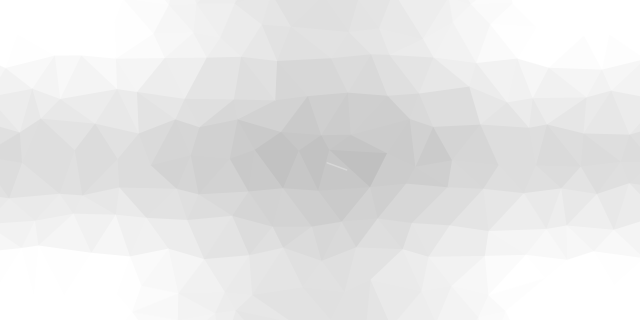
Give the GLSL for this background, as a Shadertoy shader.

```glsl
// Pale low-poly backdrop: a jittered, staggered triangle mesh with flat facets.
// Each facet takes its grey from two soft crossing bands, sampled at its centroid,
// so the tone is darkest at the crossing and white in the four corners.

const vec2 CELL = vec2(0.122, 0.1);      // mesh spacing, in canvas heights
const vec2 ORIGIN = vec2(0.03, 0.005);   // mesh offset
const vec2 CROSSING = vec2(1.01, 0.505); // where the bands meet

vec2 hash2(vec2 p) {
    vec3 q = fract(p.xyx * vec3(0.1031, 0.1030, 0.0973));
    q += dot(q, q.yzx + 33.33);
    return fract((q.xx + q.yz) * q.zy);
}

// Staggered mesh vertex with random displacement
vec2 meshVertex(vec2 id) {
    vec2 jitter = (hash2(id + 57.0) - 0.5) * vec2(0.62, 0.56);
    float stagger = 0.5 * mod(id.y, 2.0);
    return ORIGIN + CELL * (id + vec2(stagger, 0.0) + jitter);
}

// Product of a horizontal and a vertical band with linear falloff
float bandTone(vec2 p, float variation) {
    vec2 d = abs(p - CROSSING);
    float across = clamp(0.15 * (1.0 - d.y / 0.339), 0.0, 0.14);
    float upright = clamp(0.14 * (1.0 - d.x / 0.62), 0.0, 0.12);
    float tone = (1.0 - across) * (1.0 - upright);
    return 1.0 - (1.0 - tone) * (0.94 + 0.12 * variation);
}

float cross2(vec2 a, vec2 b) { return a.x * b.y - a.y * b.x; }

// Signed distance to the line a-b, positive on its left
float edgeSide(vec2 p, vec2 a, vec2 b) {
    return cross2(b - a, p - a) / max(length(b - a), 1e-4);
}

// Returns tone times coverage, and coverage
vec2 facet(vec2 p, vec2 a, vec2 b, vec2 c, float variation, float px) {
    float winding = sign(cross2(b - a, c - a));
    float inside = min(winding * edgeSide(p, a, b),
                   min(winding * edgeSide(p, b, c), winding * edgeSide(p, c, a)));
    float coverage = clamp(inside / px + 0.5, 0.0, 1.0);
    return vec2(bandTone((a + b + c) / 3.0, variation), 1.0) * coverage;
}

float segmentDistance(vec2 p, vec2 a, vec2 b) {
    vec2 ab = b - a;
    return length(p - a - ab * clamp(dot(p - a, ab) / dot(ab, ab), 0.0, 1.0));
}

void mainImage(out vec4 fragColor, in vec2 fragCoord) {
    float px = 1.0 / iResolution.y;
    vec2 p = fragCoord * px;
    vec2 base = floor((p - ORIGIN) / CELL);

    // Gather the facets of nearby cells, splitting each on its shorter diagonal
    vec2 sum = vec2(bandTone(p, 0.5), 1.0) * 1e-4;
    for (int j = -1; j <= 1; j++) {
        for (int i = -2; i <= 1; i++) {
            vec2 id = base + vec2(i, j);
            vec2 a = meshVertex(id);
            vec2 b = meshVertex(id + vec2(1, 0));
            vec2 c = meshVertex(id + vec2(1, 1));
            vec2 d = meshVertex(id + vec2(0, 1));
            vec2 variation = hash2(id + 131.0);
            if (distance(a, c) < distance(b, d)) {
                sum += facet(p, a, b, c, variation.x, px);
                sum += facet(p, a, c, d, variation.y, px);
            } else {
                sum += facet(p, a, b, d, variation.x, px);
                sum += facet(p, b, c, d, variation.y, px);
            }
        }
    }
    float tone = sum.x / sum.y;

    // Faint light sliver at the centre
    float sliver = segmentDistance(p, vec2(1.023, 0.491), vec2(1.083, 0.469));
    tone = mix(tone, 0.87, 0.7 * (1.0 - smoothstep(0.0005, 0.0005 + 1.2 * px, sliver)));

    fragColor = vec4(vec3(tone), 1.0);
}
```
